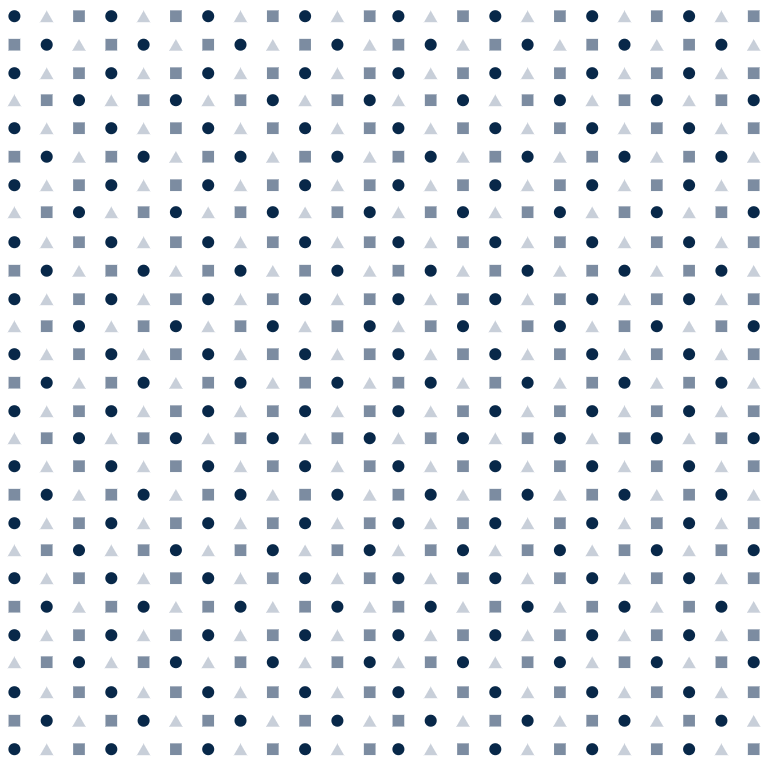
Write a WebGL 1 fragment shader that draws this pattern.

```glsl
precision highp float;
// Rows of small navy circles, slate squares and pale triangles on white.

uniform vec2 u_resolution;

float circleDistance(vec2 p, float radius) {
  return length(p) - radius;
}

float squareDistance(vec2 p, float halfSide) {
  vec2 d = abs(p) - halfSide;
  return max(d.x, d.y);
}

// Equilateral triangle pointing up.
float triangleDistance(vec2 p, float apex, float base) {
  float slope = dot(vec2(abs(p.x), p.y - apex), vec2(0.866, 0.5));
  return max(slope, base - p.y);
}

void main() {
  // The canvas is 768 units wide, with y measured downwards.
  vec2 p = gl_FragCoord.xy / u_resolution * 768.0;
  p.y = 768.0 - p.y;
  float pixel = 768.0 / min(u_resolution.x, u_resolution.y);

  // Twelve columns per tile, with a narrower gap at the seam.
  float x = mod(p.x, 384.0);
  float column = clamp(floor((x + 1.7) / 32.3), 0.0, 11.0);
  float centerX = 14.4 + 32.3 * column;

  // Four groups of four rows per tile, with a wider gap at the seam.
  float y = mod(p.y - 228.0, 450.0);
  float group = min(floor(y / 112.0), 3.0);
  y -= 112.0 * group;
  float row = min(floor(y / 28.2), 3.0);
  float centerY = 14.2 + 28.5 * row - 1.5 * step(2.5, row);

  vec2 q = vec2(x - centerX, centerY - y);

  // Odd rows shift the circle, triangle, square sequence by one or two.
  float shift = mod(row, 2.0) * (row + 1.0) * 0.5;
  float kind = floor(mod(column - shift + 3.5, 3.0));

  float d = circleDistance(q, 6.0);
  vec3 ink = vec3(0.03, 0.155, 0.285);
  if (kind > 1.5) {
    d = squareDistance(q, 5.85);
    ink = vec3(0.485, 0.55, 0.63);
  } else if (kind > 0.5) {
    d = triangleDistance(q, 5.6, -6.0);
    ink = vec3(0.785, 0.81, 0.85);
  }

  float coverage = clamp(0.5 - d / pixel, 0.0, 1.0);
  gl_FragColor = vec4(mix(vec3(1.0), ink, coverage), 1.0);
}
```
